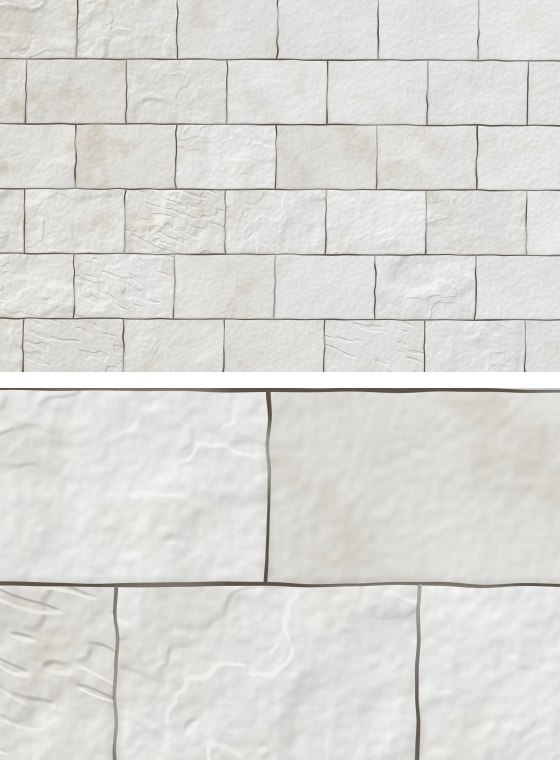
Top: the whole. Bottom: its middle third, enlarged.
Reproduce this texture procedurally as a Shadertoy shader.

```glsl
// Wall of pale rough-hewn stone blocks in running bond with thin dark joints.
#define BLOCKS vec2(5.58, 5.734)  // blocks across and rows down the canvas
#define SHIFT vec2(0.23, 0.094)   // where the bond starts at the top left
#define TILT vec2(0.042, -0.03)   // slight lean of the columns and rows
#define BLOCK_ASPECT 1.553        // block width over height
#define JOINT 0.010               // half joint width, in row heights
#define WOBBLE 0.016              // unevenness of the block edges
#define RELIEF 0.105              // strength of the surface lighting
#define COOL_STONE vec3(0.885, 0.890, 0.886)
#define WARM_STONE vec3(0.862, 0.855, 0.836)
#define STAIN vec3(0.77, 0.72, 0.64)
#define JOINT_COLOR vec3(0.36, 0.32, 0.28)

float hash(vec2 p) {
    return fract(sin(dot(p, vec2(127.1, 311.7))) * 43758.5453);
}

float noise(vec2 p) {
    vec2 i = floor(p), f = fract(p);
    f = f * f * (3.0 - 2.0 * f);
    return mix(mix(hash(i), hash(i + vec2(1, 0)), f.x),
               mix(hash(i + vec2(0, 1)), hash(i + vec2(1, 1)), f.x), f.y);
}

float fbm(vec2 p) {
    float sum = 0.0, amp = 0.5;
    for (int i = 0; i < 4; i++) {
        sum += amp * noise(p);
        p = mat2(1.6, 1.2, -1.2, 1.6) * p + 3.7;
        amp *= 0.5;
    }
    return sum;
}

// Surface height: fine grain, broken ledges on rough blocks, chisel gouges
float stoneHeight(vec2 q, float rough, float chisel) {
    float h = 0.011 * noise(q * 23.0) + 0.010 * noise(q * 12.0);
    h += mix(0.022, 0.075, rough) * fbm(q * 5.0);
    float level = 5.0 * fbm(q * vec2(1.5, 2.1) + 0.3 * noise(q * 4.0));
    float ledge = floor(level) + smoothstep(0.8, 1.0, fract(level));
    float patchy = smoothstep(0.35, 0.6, noise(q * 2.3 + 9.0));
    h += 0.028 * rough * patchy * ledge;
    vec2 stroke = mat2(0.94, -0.34, 0.34, 0.94) * q;
    stroke.y += 0.12 * noise(q * 3.0);
    h -= 0.035 * chisel * smoothstep(0.66, 0.82, noise(stroke * vec2(4.5, 17.0)));
    return h;
}

void mainImage(out vec4 fragColor, in vec2 fragCoord) {
    vec2 uv = fragCoord / iResolution.xy;
    uv.y = 1.0 - uv.y;
    float pixel = BLOCKS.y / iResolution.y;

    // Running bond layout with uneven edges
    vec2 wall = uv * BLOCKS + SHIFT + TILT * uv.yx;
    vec2 bent = wall + WOBBLE * (vec2(noise(wall * 7.0), noise(wall * 7.0 + 40.0)) - 0.5);
    float row = floor(bent.y);
    bent.x -= 0.5 * mod(row, 2.0);
    vec2 id = vec2(floor(bent.x), row);
    vec2 cell = fract(bent);
    vec2 size = vec2(BLOCK_ASPECT, 1.0);
    vec2 edge = min(cell, 1.0 - cell) * size;
    float border = min(edge.x, edge.y);

    // Character of this block; warmer and rougher towards the left
    float pick = hash(id + 3.1);
    float rough = smoothstep(0.35, 0.85, pick + 0.25 * (0.5 - uv.x));
    float chisel = step(0.86, hash(id + 17.7));
    float warmth = clamp(0.9 - uv.x + 0.7 * (hash(id + 8.3) - 0.5), 0.0, 1.0);
    vec2 q = wall * size + id * 7.3 + 20.0;

    // Light from the upper left across the relief
    float stepLen = 0.018;
    float slope = (stoneHeight(q + stepLen * vec2(0.6, 0.8), rough, chisel)
                 - stoneHeight(q, rough, chisel)) / stepLen;
    float light = clamp(slope * RELIEF, -0.14, 0.06);

    // Stone colour, cloudy tone and ochre stains
    vec3 color = mix(COOL_STONE, WARM_STONE, warmth);
    color += 0.025 * (hash(id + 5.9) - 0.5) + 0.05 * (fbm(q * 2.0) - 0.47);
    float stain = smoothstep(0.48, 0.75, fbm(q * 2.6 + 31.0));
    color = mix(color, STAIN, stain * (0.08 + 0.4 * warmth));
    color += light;

    // Rounded rims: upper ones catch light, lower ones fall into shade
    float rim = 1.0 - smoothstep(JOINT, 0.055, border);
    color += rim * mix(0.015, -0.055, cell.y);

    // Joints, partly filled with pale dust, mostly the upright ones
    float dust = smoothstep(0.35, 0.75, noise(wall * 3.0 + 60.0));
    float depth = 1.0 - dust * (edge.x < edge.y ? 0.55 : 0.25);
    float width = JOINT * (0.7 + 0.6 * noise(wall * 5.0 + 80.0));
    float gap = 1.0 - smoothstep(width - 0.7 * pixel, width + 0.7 * pixel, border);
    color = mix(color, JOINT_COLOR, gap * depth);

    fragColor = vec4(clamp(color, 0.0, 1.0), 1.0);
}
```
